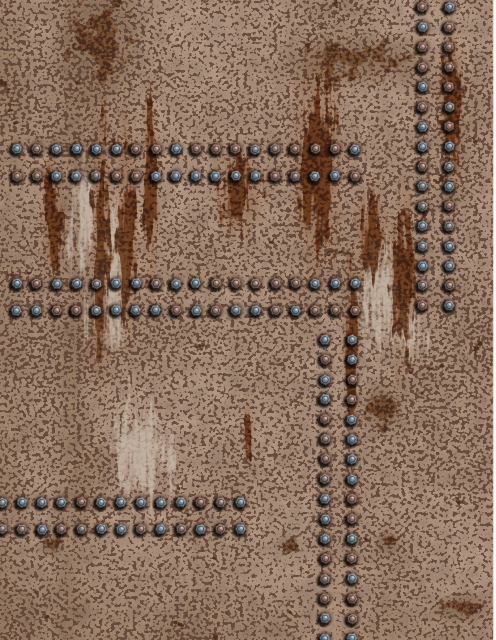
Reproduce this texture procedurally as a Shadertoy shader.

```glsl
const vec3 PAINT = vec3(0.68, 0.58, 0.505);
const vec3 PAINT_DULL = vec3(0.57, 0.46, 0.37);
const vec3 PITTING = vec3(0.36, 0.25, 0.20);
const vec3 BARE = vec3(0.78, 0.72, 0.66);
const vec3 RUST = vec3(0.43, 0.25, 0.12);
const vec3 RUST_DARK = vec3(0.25, 0.13, 0.08);
const vec3 STEEL = vec3(0.54, 0.60, 0.65);
const vec3 STEEL_RUSTY = vec3(0.63, 0.50, 0.45);
const float BOLT_PITCH = 0.0311;
const float BOLT_RADIUS = 0.0081;
const float PAIR_GAP = 0.0420;
const float PLATE_WIDTH = 0.7705;

// Bolt lines: first x, first y, last index, vertical flag
const vec4 LINES[5] = vec4[5](
    vec4(0.026, 0.233, 17.0, 0.0), vec4(0.026, 0.443, 17.0, 0.0),
    vec4(0.003, 0.785, 12.0, 0.0), vec4(0.660, 0.011, 15.0, 1.0),
    vec4(0.508, 0.531, 15.0, 1.0));

// Ellipses: centre, half size
const vec4 STREAKS[11] = vec4[11](
    vec4(0.159, 0.390, 0.016, 0.190), vec4(0.199, 0.365, 0.017, 0.160),
    vec4(0.236, 0.300, 0.012, 0.145), vec4(0.495, 0.260, 0.034, 0.155),
    vec4(0.629, 0.440, 0.021, 0.125), vec4(0.580, 0.370, 0.024, 0.070),
    vec4(0.549, 0.540, 0.011, 0.130), vec4(0.082, 0.340, 0.017, 0.080),
    vec4(0.706, 0.170, 0.018, 0.110), vec4(0.372, 0.300, 0.033, 0.060),
    vec4(0.387, 0.677, 0.006, 0.045));
const vec4 SCRAPES[5] = vec4[5](
    vec4(0.172, 0.430, 0.045, 0.175), vec4(0.132, 0.350, 0.026, 0.100),
    vec4(0.635, 0.520, 0.040, 0.055), vec4(0.595, 0.450, 0.045, 0.110),
    vec4(0.220, 0.710, 0.060, 0.090));
const vec4 STAINS[7] = vec4[7](
    vec4(0.160, 0.060, 0.070, 0.110), vec4(0.560, 0.095, 0.130, 0.045),
    vec4(0.080, 0.852, 0.020, 0.018), vec4(0.450, 0.853, 0.022, 0.017),
    vec4(0.605, 0.847, 0.020, 0.018), vec4(0.595, 0.640, 0.040, 0.045),
    vec4(0.720, 0.950, 0.045, 0.025));

float hash(vec2 p) {
    vec3 q = fract(vec3(p.xyx) * 0.1031);
    q += dot(q, q.yzx + 33.33);
    return fract((q.x + q.y) * q.z);
}

float slope(vec2 cell, vec2 offset) {
    float a = 6.2832 * hash(cell);
    return dot(vec2(cos(a), sin(a)), offset);
}

float gradientNoise(vec2 p) {
    vec2 i = floor(p), f = p - i;
    vec2 u = f * f * f * (f * (f * 6.0 - 15.0) + 10.0), e = vec2(1, 0);
    return mix(mix(slope(i, f), slope(i + e, f - e), u.x),
               mix(slope(i + e.yx, f - e.yx), slope(i + 1.0, f - 1.0), u.x), u.y);
}

float fbm(vec2 p) {
    float sum = 0.0, amp = 1.0;
    for (int i = 0; i < 4; i++) {
        sum += amp * gradientNoise(p);
        p = p * 2.03 + 17.0;
        amp *= 0.55;
    }
    return sum;
}

float blob(vec2 p, vec4 e) { return 1.0 - length((p - e.xy) / e.zw); }

vec3 plate(vec2 p) {
    float broad = fbm(p * 5.0 + 3.0), ragged = fbm(p * 34.0 + 9.0);
    float drips = gradientNoise(p * vec2(95, 9)) + 0.6 * gradientNoise(p * vec2(210, 28));
    float grain = gradientNoise(p * vec2(150, 175)) + 0.5 * gradientNoise(p * 290.0);

    float rust = -1.0, bare = -1.0, stain = -1.0;
    for (int i = 0; i < 11; i++) rust = max(rust, blob(p, STREAKS[i]));
    for (int i = 0; i < 5; i++) bare = max(bare, blob(p, SCRAPES[i]));
    for (int i = 0; i < 7; i++) stain = max(stain, blob(p, STAINS[i]));

    // Worn paint with dense pitting and a dull vertical band
    float band = exp(-pow((p.x - 0.115 - 0.02 * broad) / 0.03, 2.0));
    float dull = 0.3 + 0.5 * broad + 0.45 * band + 0.4 * smoothstep(0.07, 0.0, p.x)
               + 0.35 * smoothstep(0.8, 1.0, p.y) + 0.6 * smoothstep(-0.3, 0.6, stain);
    vec3 col = mix(PAINT, PAINT_DULL, clamp(dull, 0.0, 1.0));
    col *= 1.0 + 0.10 * ragged;
    float density = -0.06 + 0.18 * broad + 0.12 * ragged + 0.12 * max(stain, 0.0);
    col = mix(col, PITTING, 0.85 * smoothstep(-0.06, 0.22, grain + density));

    // Scraped metal, then rust running down over it
    float scraped = smoothstep(0.1, 0.8, bare + 0.9 * drips + 0.25 * ragged);
    col = mix(col, BARE, scraped * 0.8);
    float spots = smoothstep(0.35, 0.7, stain + 0.9 * ragged - 0.05);
    float scattered = smoothstep(0.62, 0.85, ragged + 0.45 * broad);
    float runs = smoothstep(0.12, 0.42, rust + 0.75 * drips + 0.35 * ragged);
    vec3 rustCol = mix(RUST, RUST_DARK, smoothstep(-0.25, 0.45, grain + 0.5 * ragged));
    col = mix(col, rustCol, max(runs * 0.92, 0.75 * max(spots, scattered)));
    float halo = smoothstep(-0.5, 0.5, rust + 0.4 * drips);
    return mix(col, col * vec3(0.95, 0.80, 0.66), halo * (1.0 - scraped) * 0.6);
}

vec3 drawBolt(vec3 col, vec2 d, float id, float px) {
    float r = length(d), R = BOLT_RADIUS;
    col = mix(col, RUST_DARK, 0.45 * smoothstep(2.0 * R, 0.9 * R, r));
    col *= 1.0 - 0.75 * smoothstep(1.7 * R, 0.8 * R, length(d - R * vec2(-0.3, 0.35)));

    // Hexagonal head, round crown and glint
    float a = id * 6.2832, light = dot(d, vec2(0.6, -0.8)) / R;
    vec2 q = abs(mat2(cos(a), sin(a), -sin(a), cos(a)) * d);
    float hexagon = max(dot(q, vec2(0.866, 0.5)), q.y) - 0.88 * R;
    vec3 metal = mix(STEEL, STEEL_RUSTY, smoothstep(0.45, 0.75, fract(id * 7.3)));
    metal *= 0.85 + 0.28 * light + 0.12 * gradientNoise(d * 330.0 + id * 50.0);
    metal *= 1.0 - 0.4 * smoothstep(0.2 * R, 0.0, abs(r - 0.58 * R));
    metal += 0.28 * smoothstep(0.45 * R, 0.0, length(d - R * vec2(0.18, -0.22)));
    return mix(col, metal, smoothstep(px, -px, hexagon));
}

void mainImage(out vec4 fragColor, in vec2 fragCoord) {
    // Height units, y measured downward from the top edge
    float px = 1.0 / iResolution.y;
    vec2 p = vec2(fragCoord.x, iResolution.y - fragCoord.y) * px;
    vec3 col = plate(p);

    // Each bolt line is a parallel pair
    for (int i = 0; i < 10; i++) {
        vec4 line = LINES[i / 2];
        vec2 along = line.w > 0.5 ? vec2(0, 1) : vec2(1, 0);
        vec2 first = line.xy + along.yx * PAIR_GAP * float(i % 2);
        float k = clamp(round(dot(p - first, along) / BOLT_PITCH), 0.0, line.z);
        float id = hash(vec2(k + 3.0, float(i) * 7.0 + 1.0));
        vec2 jitter = 0.0015 * (vec2(id, fract(id * 13.0)) - 0.5);
        col = drawBolt(col, p - first - along * BOLT_PITCH * k - jitter, id, px);
    }

    // Pale margin beyond the plate
    col = mix(col, vec3(0.97), smoothstep(-px, px, p.x - PLATE_WIDTH));
    fragColor = vec4(clamp(col, 0.0, 1.0), 1.0);
}
```
